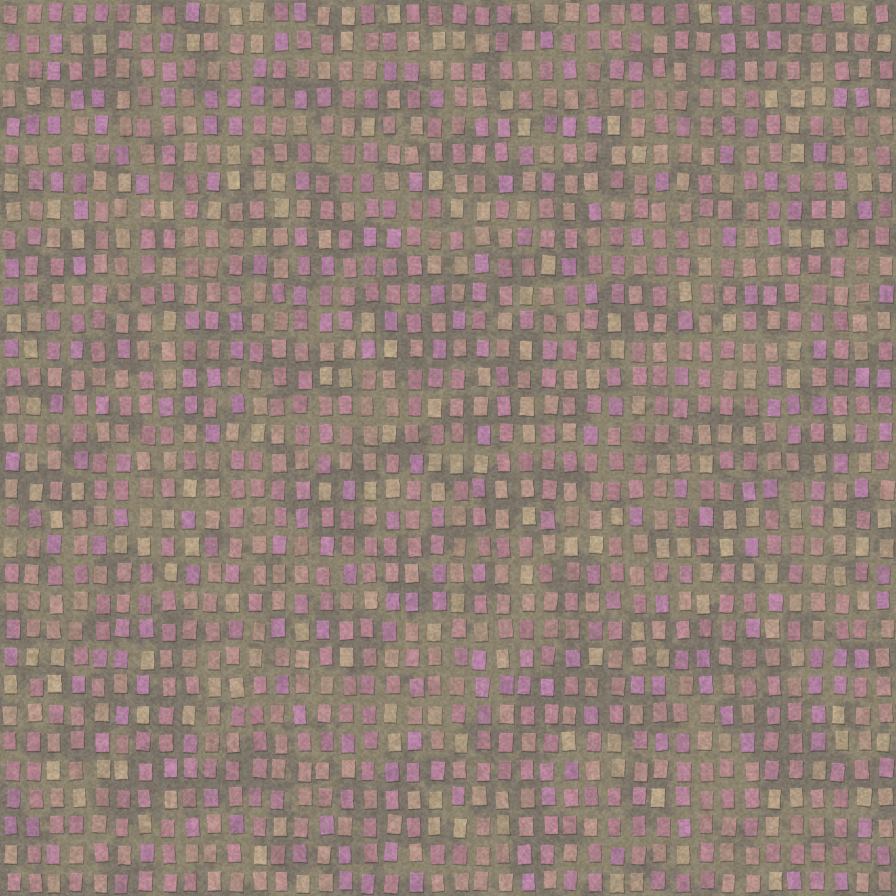
Write a Shadertoy shader that draws this pattern.

```glsl
float hash(vec2 p) {
    return fract(sin(dot(p, vec2(127.1, 311.7))) * 43758.5453);
}

float noise(vec2 p) {
    vec2 i = floor(p), f = fract(p);
    f = f * f * (3.0 - 2.0 * f);
    return mix(mix(hash(i), hash(i + vec2(1, 0)), f.x),
               mix(hash(i + vec2(0, 1)), hash(i + vec2(1, 1)), f.x), f.y);
}

float fbm(vec2 p) {
    float sum = 0.0, amp = 0.5;
    for (int i = 0; i < 5; i++) {
        sum += amp * noise(p);
        p = p * 2.03 + 17.3;
        amp *= 0.5;
    }
    return sum / 0.97;
}

float boxDistance(vec2 p, vec2 halfSize) {
    vec2 d = abs(p) - halfSize;
    return length(max(d, 0.0)) + min(max(d.x, d.y), 0.0);
}

// Blend from mauve through rose and salmon to sand
vec3 tileColour(float t) {
    vec3 c = mix(vec3(0.69, 0.5, 0.63), vec3(0.69, 0.51, 0.55), smoothstep(0.0, 0.35, t));
    c = mix(c, vec3(0.69, 0.56, 0.52), smoothstep(0.35, 0.7, t));
    return mix(c, vec3(0.7, 0.63, 0.52), smoothstep(0.7, 1.0, t));
}

void mainImage(out vec4 fragColor, in vec2 fragCoord) {
    vec2 uv = fragCoord / iResolution.y;
    float pixel = 32.0 / iResolution.y;

    // Mottled mortar with fine grain
    float grain = 0.4 * noise(uv * 260.0) + 0.6 * noise(uv * 470.0 + 9.0) - 0.5;
    float stain = fbm(uv * vec2(22.0, 30.0)) + 0.5 * (fbm(uv * 90.0 + 31.0) - 0.5);
    vec3 colour = mix(vec3(0.485, 0.455, 0.41), vec3(0.552, 0.517, 0.438),
                      smoothstep(0.36, 0.6, stain));
    colour += 0.12 * grain;

    // 40 by 32 cells, measured in row heights
    vec2 cell = floor(uv * vec2(40, 32));
    vec2 p = (fract(uv * vec2(40, 32)) - 0.5) * vec2(0.8, 1.0);
    p.x -= 0.21 * (hash(cell + 3.1) - 0.5);
    p.y -= 0.17 * (hash(cell + 7.7) - 0.5);

    // Hand-cut tile: slight turn, taper and rough edge
    float angle = 0.16 * (hash(cell + 12.4) - 0.5);
    float c = cos(angle), s = sin(angle);
    p = mat2(c, -s, s, c) * p;
    p.x *= 1.0 + 0.2 * (hash(cell + 21.9) - 0.5) * p.y;
    vec2 halfSize = vec2(0.232, 0.32) + 0.04 * (vec2(hash(cell + 5.3), hash(cell + 8.6)) - 0.5);
    float rough = 0.03 * (noise(uv * 190.0) - 0.5);
    float d = boxDistance(p, halfSize) + rough;

    // Thin shadow to the lower right
    float shade = boxDistance(p - vec2(0.015, -0.03), halfSize) + rough;
    colour *= 1.0 - 0.24 * (1.0 - smoothstep(-0.01, 0.02 + pixel * 0.5, shade));

    // Worn, speckled face with a faintly shaded rim
    vec3 face = tileColour(hash(cell + 33.8));
    face *= 0.95 + 0.1 * hash(cell + 41.2);
    face *= 0.95 + 0.1 * fbm(uv * 110.0 + 5.0) + 0.26 * grain;
    face = mix(face, colour, 0.12 * smoothstep(0.45, 0.7, fbm(uv * 45.0 + 50.0)));
    float rim = smoothstep(-0.05, 0.0, d);
    face *= 1.0 + 0.06 * rim * clamp(dot(p, vec2(-2.0, 2.5)), -1.0, 1.0);
    colour = mix(colour, face, 1.0 - smoothstep(-0.7 * pixel, 0.7 * pixel, d));

    fragColor = vec4(clamp(colour, 0.0, 1.0), 1.0);
}
```
